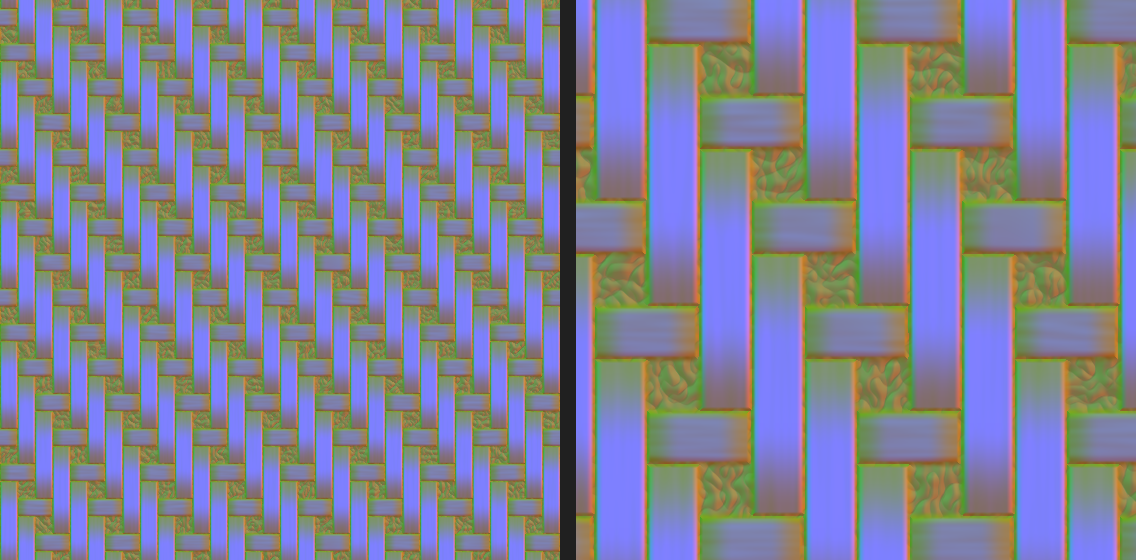
Left: the whole. Right: its middle third, enlarged.
Reproduce this texture map procedurally as a three.js fragment shader.

```glsl
// Twill basket weave as a tilt map: tall strips step down one row per column,
// short cross bands fill the steps, and creased ground shows between them.
// The nearest box is found with a distance function; its slope sets the colour.
varying vec2 vUv;

const float COLUMNS = 32.0;                   // strips across; one unit = one column
const vec2 STRIP_HALF = vec2(0.455, 2.44);
const vec2 BAND_HALF = vec2(0.935, 0.46);

vec2 hashGradient(vec2 cell) {
  vec3 h = fract(cell.xyx * vec3(0.1031, 0.1030, 0.0973));
  h += dot(h, h.yzx + 33.33);
  float angle = 6.2832 * fract((h.x + h.y) * h.z);
  return vec2(cos(angle), sin(angle));
}

float cornerValue(vec2 cell, vec2 corner, vec2 f, vec2 cells) {
  return dot(hashGradient(mod(cell + corner, cells)), f - corner);
}

// Gradient noise that wraps over the unit square
float wrapNoise(vec2 uv, vec2 cells) {
  vec2 p = uv * cells;
  vec2 c = floor(p);
  vec2 f = fract(p);
  vec2 w = f * f * f * (f * (f * 6.0 - 15.0) + 10.0);
  float low = mix(cornerValue(c, vec2(0.0), f, cells), cornerValue(c, vec2(1.0, 0.0), f, cells), w.x);
  float high = mix(cornerValue(c, vec2(0.0, 1.0), f, cells), cornerValue(c, vec2(1.0), f, cells), w.x);
  return mix(low, high, w.y);
}

float creaseHeight(vec2 uv) {
  return abs(wrapNoise(uv, vec2(56.0))) + 0.5 * abs(wrapNoise(uv, vec2(112.0, 96.0)));
}

vec2 creaseSlope(vec2 uv) {
  float e = 0.0012;
  float h = creaseHeight(uv);
  return vec2(h - creaseHeight(uv + vec2(e, 0.0)), h - creaseHeight(uv + vec2(0.0, e))) / (e * 64.0);
}

float boxDistance(vec2 q, vec2 halfSize) {
  vec2 e = abs(q) - halfSize;
  return length(max(e, 0.0)) + min(max(e.x, e.y), 0.0);
}

// Slope points right and up; blue falls as the surface steepens
vec3 tiltColour(vec2 slope, float blue) {
  float right = max(slope.x, 0.0);
  float left = max(-slope.x, 0.0);
  return vec3(0.49 + 0.26 * right - 0.16 * left + 0.03 * max(-slope.y, 0.0),
              0.50 + 0.10 * left + 0.12 * slope.y, blue);
}

vec3 stripColour(vec2 u, float streak) {
  float end = smoothstep(0.3, 1.0, abs(u.y));
  float edge = smoothstep(0.74, 1.0, abs(u.x));
  vec2 slope = vec2(sign(u.x) * edge * 1.25 + 0.1 * streak, -sign(u.y) * end * 0.65);
  return tiltColour(slope, mix(1.0, 0.42, end) - 0.1 * edge + 0.08 * streak);
}

vec3 bandColour(vec2 u, float streak) {
  float end = smoothstep(0.35, 1.0, abs(u.x));
  float edge = smoothstep(0.68, 1.0, abs(u.y));
  vec2 slope = vec2(sign(u.x) * end * 0.5, -sign(u.y) * edge * 0.9 - 0.15 * u.y + 0.3 * streak);
  return tiltColour(slope, mix(0.67, 0.34, end) - 0.2 * edge + 0.1 * streak);
}

vec3 groundColour(vec2 uv, vec2 outward, float dist) {
  float grain = wrapNoise(uv, vec2(224.0));
  float rim = (1.0 - smoothstep(0.0, 0.15, dist)) * (1.0 + 0.7 * grain);
  vec2 crease = clamp(creaseSlope(uv), -1.0, 1.0) * 0.6 * (1.0 - 0.7 * rim);
  float blue = 0.31 - 0.15 * rim + 0.06 * crease.y - 0.04 * abs(crease.x);
  return tiltColour(outward * rim + crease, blue);
}

void main() {
  vec2 p = vec2(vUv.x, 1.0 - vUv.y) * COLUMNS;  // y runs downward here
  float column = floor(p.x);
  float row = floor(p.y * 0.5);

  // Nearest strip or band among the neighbours
  float dist = 1e3;
  vec2 local = vec2(0.0);
  vec2 halfSize = STRIP_HALF;
  float isBand = 0.0;
  for (int n = -1; n <= 1; n++) {
    float i = column + float(n);
    vec2 q = vec2(p.x - i - 0.52, mod(p.y - 2.0 * i - 2.0, 8.0) - 4.0);
    float d = boxDistance(q, STRIP_HALF);
    if (d < dist) { dist = d; local = q; halfSize = STRIP_HALF; isBand = 0.0; }

    float k = row + float(n);
    q = vec2(mod(p.x - k + 2.0, 4.0) - 2.0, p.y - 2.0 * k - 1.0);
    d = boxDistance(q, BAND_HALF);
    if (d < dist) { dist = d; local = q; halfSize = BAND_HALF; isBand = 1.0; }
  }

  // Rim direction of that box
  vec2 over = abs(local) - halfSize;
  vec2 outward = over.x > over.y ? vec2(sign(local.x), 0.0) : vec2(0.0, -sign(local.y));

  // Fibre streaks run along each piece
  vec2 u = clamp(local / halfSize, -1.0, 1.0);
  vec3 strip = stripColour(u, wrapNoise(vUv, vec2(208.0, 12.0)));
  vec3 band = bandColour(u, wrapNoise(vUv, vec2(20.0, 208.0)));
  vec3 woven = mix(strip, band, isBand);
  vec3 ground = groundColour(vUv, outward, max(dist, 0.0));
  float cover = 1.0 - smoothstep(-0.035, 0.035, dist);
  gl_FragColor = vec4(clamp(mix(ground, woven, cover), 0.0, 1.0), 1.0);
}
```
